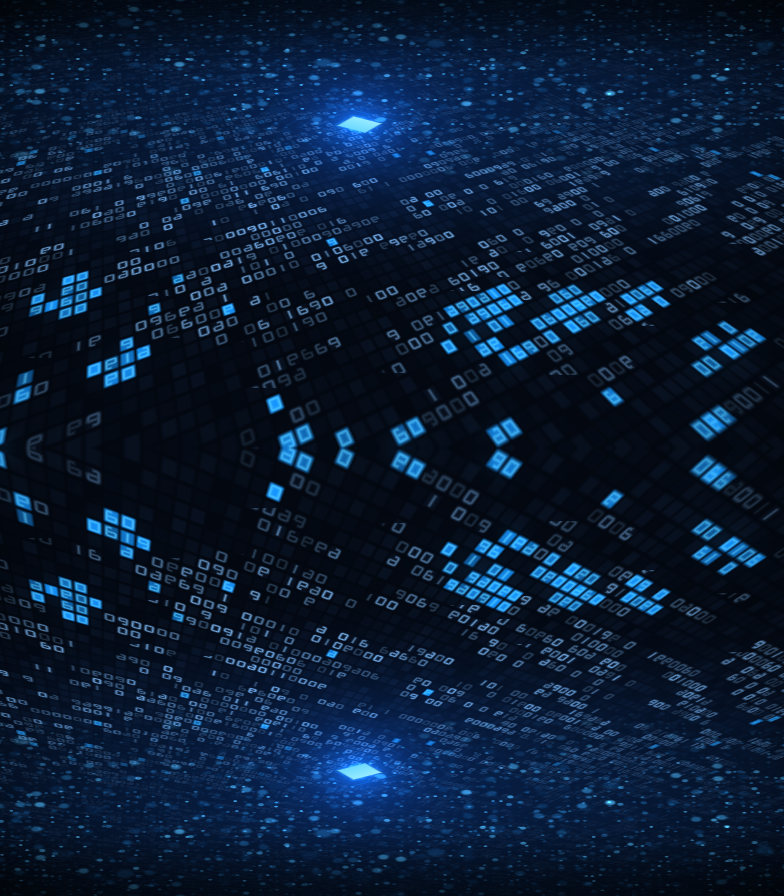
Reproduce this background procedurally as a WebGL 2 fragment shader.

```glsl
#version 300 es
precision highp float;
// Mirrored perspective plane of glowing blue digits, with two bright chips in a blurred distance.

#define HORIZON 0.62             // height at which the plane vanishes
#define ROW_ANGLE 0.48           // direction of the digit rows
#define CELL vec2(0.0195, 0.026) // digit pitch at the fold
#define CHIP vec2(0.401, 0.361)  // chip centre, height above the fold
#define NIGHT vec3(0.010, 0.027, 0.060)
#define HAZE vec3(0.025, 0.105, 0.235)
#define TEXT vec3(0.42, 0.60, 0.75)
#define LIT vec3(0.06, 0.45, 0.76)
#define CYAN vec3(0.36, 0.82, 1.00)

uniform vec2 u_resolution;
out vec4 fragColor;

// Lit patches: centre x, height above the fold, radius
const vec3 PATCHES[13] = vec3[13](
  vec3(0.536, 0.142, 0.050), vec3(0.638, 0.148, 0.044), vec3(0.810, 0.108, 0.043),
  vec3(0.716, 0.164, 0.026), vec3(0.573, 0.099, 0.024), vec3(0.134, 0.094, 0.034),
  vec3(0.330, 0.010, 0.017), vec3(0.449, 0.008, 0.025), vec3(0.553, 0.022, 0.020),
  vec3(0.800, 0.030, 0.022), vec3(0.075, 0.168, 0.038), vec3(0.018, 0.060, 0.016),
  vec3(0.006, 0.004, 0.018));

float hash(vec2 p) {
  vec3 q = fract(vec3(p.xyx) * 0.1031);
  q += dot(q, q.yzx + 33.33);
  return fract((q.x + q.y) * q.z);
}

mat2 rotation(float a) {
  return mat2(cos(a), -sin(a), sin(a), cos(a));
}

float box(vec2 p, vec2 halfSize, float radius) {
  vec2 d = abs(p) - halfSize + radius;
  return length(max(d, 0.0)) + min(max(d.x, d.y), 0.0) - radius;
}

// Screen to digit grid, and back
vec2 toGrid(vec2 s, float centre) {
  float z = HORIZON / (HORIZON - s.y);
  return rotation(ROW_ANGLE) * vec2((s.x - centre) * z, HORIZON * z) / CELL;
}

vec2 toScreen(vec2 g, float centre) {
  vec2 w = rotation(-ROW_ANGLE) * (g * CELL);
  float z = w.y / HORIZON;
  return vec2(centre + w.x / z, HORIZON - HORIZON / z);
}

// Normalised distance to the nearest lit patch, stretched along the rows
float patchDistance(vec2 s) {
  float nearest = 9.0;
  for (int i = 0; i < 13; i++) {
    vec2 d = rotation(ROW_ANGLE) * (s - PATCHES[i].xy);
    nearest = min(nearest, length(d * vec2(1.0, 1.6)) / PATCHES[i].z);
  }
  return nearest;
}

// Zero, one, or a ring with a missing quadrant and a middle bar
float glyph(vec2 q, float kind) {
  float ring = abs(box(q, vec2(0.21, 0.28), 0.09)) - 0.052;
  if (kind < 0.52) return ring;
  if (kind < 0.66) return box(q, vec2(0.05, 0.30), 0.02);
  vec2 side = vec2(kind < 0.83 ? 1.0 : -1.0, fract(kind * 12.0) < 0.5 ? 1.0 : -1.0);
  vec2 cut = -q * side;
  return min(max(ring, -max(cut.x, cut.y)), box(q, vec2(0.2, 0.045), 0.02));
}

vec3 digits(vec2 s, float centre) {
  vec2 g = toGrid(s, centre), id = floor(g), q = (fract(g) - 0.5) * vec2(0.75, 1.0);
  vec2 footprint = fwidth(g);
  float soft = 0.03 + 0.6 * max(footprint.x, footprint.y) + 0.05 * smoothstep(0.12, 0.0, s.y);
  float random = hash(id), shade = hash(id + 71.0);
  float ink = smoothstep(soft, -soft, glyph(q, hash(id + 17.0))) / (1.0 + 0.8 * soft);
  float tile = smoothstep(soft, -soft, box(q, vec2(0.31, 0.40), 0.09));

  // Faint tiles, then runs of text
  vec3 col = vec3(0.022, 0.040, 0.066) * tile * shade;
  float density = mix(0.24, 0.62, smoothstep(0.05, 0.28, s.y));
  float run = step(hash(vec2(floor((id.x + 3.0 * id.y) / 6.0), id.y) + 5.0), density);
  float shown = run * step(random, 0.76);
  float level = mix(0.5, 1.25, smoothstep(0.0, 0.25, s.y)) * (0.3 + 0.8 * shade);
  col += TEXT * ink * level * shown;

  // Lit tiles, in patches and a few alone
  float near = patchDistance(toScreen(id + 0.5, centre));
  float lit = max(step(near, 1.0) * step(random, 0.80), step(0.988, random));
  return mix(col, mix(LIT * (0.65 + 0.6 * shade), CYAN, ink * 0.8), lit * tile);
}

// Out-of-focus lights of the far plane
vec3 bokeh(vec2 s) {
  vec3 col = vec3(0.0);
  for (int i = 0; i < 4; i++) {
    float scale = 24.0 * pow(1.65, float(i));
    vec2 g = s * scale * vec2(1.0, 1.7) + 13.7 * float(i), id = floor(g);
    vec2 offset = vec2(hash(id + 3.0), hash(id + 9.0)) - 0.5;
    float d = length((fract(g) - 0.5 - 0.4 * offset) * vec2(1.0, 1.2));
    float power = pow(hash(id + 31.0), i == 0 ? 14.0 : 4.0);
    col += mix(LIT * 0.6, CYAN * 0.75, power * power) * power * smoothstep(0.32, 0.12, d);
  }
  return col;
}

void main() {
  vec2 s = gl_FragCoord.xy / u_resolution.y;
  float centre = 0.5 * u_resolution.x / u_resolution.y;
  s.y = abs(s.y - 0.5);
  float far = smoothstep(0.27, 0.40, s.y);
  float across = (s.x - centre) / centre;

  // Ground colour, plane and distance
  vec3 col = mix(NIGHT, HAZE, smoothstep(0.16, 0.38, s.y) * (1.0 - 0.45 * across * across));
  col += digits(s, centre) * (1.0 - 0.85 * far) + bokeh(s) * far * 0.8;
  col += LIT * 0.13 * exp(-1.8 * patchDistance(s));

  // Chip, its circuit traces and glow
  vec2 d = s - CHIP;
  vec2 q = inverse(mat2(0.0156, -0.004, 0.0091, 0.0052)) * d;
  float edge = max(abs(q.x), abs(q.y));
  float trace = smoothstep(0.16, 0.05, abs(fract(edge * 1.3) - 0.5)) * step(0.4, hash(floor(q * 1.3)));
  col += LIT * 0.22 * trace * exp(-0.35 * edge);
  col += vec3(0.03, 0.20, 0.55) * exp(-length(d * vec2(1.0, 1.4)) * 20.0);
  col += LIT * 0.7 * exp(-length(d * vec2(1.0, 1.7)) * 55.0);
  col = mix(col, mix(CYAN, vec3(0.65, 0.95, 1.0), 0.5 + 0.3 * q.y), smoothstep(1.12, 0.88, edge));

  // Darken the outer edges
  col *= 1.0 - 0.65 * smoothstep(0.40, 0.51, s.y) - 0.15 * pow(abs(across), 4.0);
  fragColor = vec4(col, 1.0);
}
```
